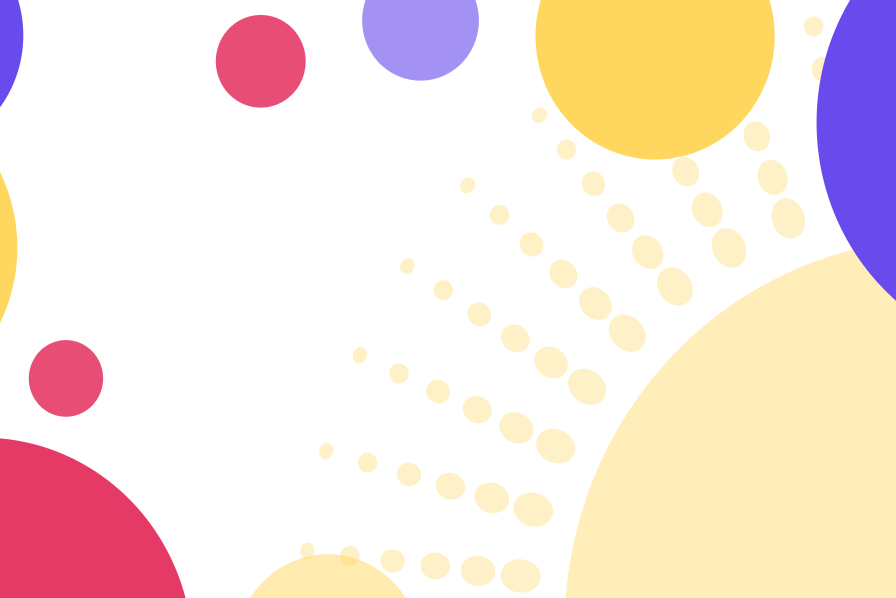
Reproduce this background procedurally as a WebGL 2 fragment shader.

```glsl
#version 300 es
precision highp float;
// Flat backdrop of coloured discs on white, with a fan of tapering dots around a large pale disc.

#define STRETCH 1.03             // height over width of the discs
#define FAN_STRETCH 1.027        // height over width of the dot fan
#define FAN_CENTER vec2(1.580, -0.047)
#define FAN_RADIUS 0.713         // radius of the innermost ring of dots
#define RING_STEP 0.0719         // gap between rings
#define RING_COUNT 6.0
#define RAY_START 0.1146         // angle of the lowest ray, from the left
#define RAY_STEP 0.1546          // angle between rays
#define DOT_ALPHA 0.35

uniform vec2 u_resolution;
out vec4 outColor;

const vec3 WHITE = vec3(1.0);
const vec3 YELLOW = vec3(1.0, 0.84, 0.37);
const vec3 RED = vec3(0.898, 0.224, 0.40);
const vec3 VIOLET = vec3(0.41, 0.29, 0.93);

// Approximate signed distance to an ellipse with the given half axes.
float ellipseDistance(vec2 p, vec2 axes) {
  float k = length(p / axes);
  return k * (k - 1.0) / max(length(p / (axes * axes)), 1e-4);
}

// Antialiased coverage of a shape, one pixel wide at its edge.
float coverage(float dist) {
  return clamp(0.5 - dist * u_resolution.y, 0.0, 1.0);
}

void paintDisc(inout vec3 color, vec2 p, vec2 center, float radius, vec3 tint, float alpha) {
  float dist = ellipseDistance(p - center, radius * vec2(1.0, STRETCH));
  color = mix(color, tint, alpha * coverage(dist));
}

// Dots repeated in polar cells; they shrink with each ring outwards.
float dotFan(vec2 p) {
  vec2 q = (p - FAN_CENTER) / vec2(-1.0, FAN_STRETCH);
  float radius = length(q);
  float ring = clamp(round((radius - FAN_RADIUS) / RING_STEP), 0.0, RING_COUNT - 1.0);
  float angle = atan(q.y, q.x) - RAY_START;
  angle -= RAY_STEP * round(angle / RAY_STEP);
  vec2 local = radius * vec2(cos(angle), sin(angle));
  local.x -= FAN_RADIUS + ring * RING_STEP;
  vec2 axes = mix(vec2(0.0336, 0.0272), vec2(0.0117, 0.0135), ring / (RING_COUNT - 1.0));
  return coverage(ellipseDistance(local, axes));
}

void main() {
  // Canvas units: height 1, width 1.5.
  vec2 p = gl_FragCoord.xy / u_resolution * vec2(1.5, 1.0);
  vec3 color = WHITE;

  // Pale layer: dots and translucent discs
  color = mix(color, YELLOW, DOT_ALPHA * dotFan(p));
  paintDisc(color, p, vec2(1.578, -0.051), 0.633, YELLOW, 0.43);
  paintDisc(color, p, vec2(0.549, -0.086), 0.1545, YELLOW, 0.5);

  // Yellow discs
  paintDisc(color, p, vec2(1.0967, 0.9395), 0.2002, YELLOW, 1.0);
  paintDisc(color, p, vec2(-0.244, 0.586), 0.273, YELLOW, 1.0);

  // Red discs
  paintDisc(color, p, vec2(-0.029, -0.094), 0.3516, RED, 1.0);
  paintDisc(color, p, vec2(0.4365, 0.8975), 0.0752, RED, 0.9);
  paintDisc(color, p, vec2(0.1104, 0.3672), 0.0622, RED, 0.9);

  // Violet discs
  paintDisc(color, p, vec2(1.748, 0.795), 0.381, VIOLET, 1.0);
  paintDisc(color, p, vec2(-0.156, 0.941), 0.195, VIOLET, 1.0);
  paintDisc(color, p, vec2(0.704, 0.9658), 0.0977, VIOLET, 0.61);

  outColor = vec4(color, 1.0);
}
```
